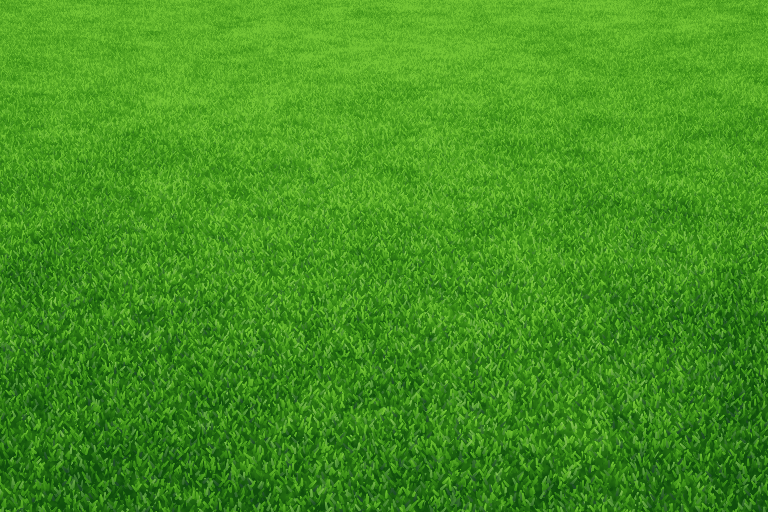
Give the GLSL for this texture, as a Shadertoy shader.

```glsl
// A mown lawn seen in perspective, pale and smooth far off, dark and grainy near.
// Layers of short upright blades are scattered in cells that shrink towards the
// horizon; level streaks and patches mottle it, and one tone ramp gives all greens.

#define HORIZON 1.36         // height of the vanishing line, in canvas heights
#define BLADE_DENSITY 76.0   // blade cells per unit
#define BLADE_LAYERS 5
#define BLADE_WIDTH 0.165    // half width at the root, in cells
#define BLADE_REACH 0.34     // half length, in cells
#define LEAN 1.1             // largest sideways lean
#define NEAR_TONE 0.27
#define FAR_TONE 0.93
#define GRAIN 1.25           // contrast of the blades
#define PATCHES 0.30         // contrast of the ground patches
#define STREAKS 0.42         // contrast of the level streaks
#define VIGNETTE 0.16

const vec3 SHADE_GREEN = vec3(0.10, 0.355, 0.055);
const vec3 LEAF_GREEN  = vec3(0.24, 0.56, 0.09);
const vec3 SUN_GREEN   = vec3(0.43, 0.74, 0.19);
const vec3 DRY_TINT    = vec3(0.06, 0.00, 0.11);

float hash(vec2 p) {
    return fract(sin(dot(p, vec2(127.1, 311.7))) * 43758.5453);
}

float noise(vec2 p) {
    vec2 i = floor(p), f = fract(p);
    f = f * f * (3.0 - 2.0 * f);
    return mix(mix(hash(i), hash(i + vec2(1, 0)), f.x),
               mix(hash(i + vec2(0, 1)), hash(i + vec2(1, 1)), f.x), f.y);
}

// Sum of octaves, centred on zero
float patchNoise(vec2 p) {
    float sum = 0.0, amplitude = 0.5;
    for (int i = 0; i < 4; i++) {
        sum += amplitude * (noise(p) - 0.5);
        p = p * 1.9 + 17.3;
        amplitude *= 0.72;
    }
    return sum;
}

// Lays one layer of blades over grass, which holds (tone, dryness);
// slant is the sideways skew of the cells, undone here so blades stand upright
vec2 addBlades(vec2 grass, vec2 p, float layer, float slant, float pixel) {
    p += layer * vec2(7.37, 3.61);
    vec2 cell = floor(p);
    for (int y = 1; y >= -1; y--)
    for (int x = -1; x <= 1; x++) {
        vec2 id = cell + vec2(x, y);
        vec2 seed = id + layer * 37.0;
        vec2 jitter = vec2(hash(seed), hash(seed + 11.3));
        vec2 axis = normalize(vec2(LEAN * (2.0 * hash(seed + 23.7) - 1.0), 1.0));
        vec2 rel = p - id - jitter;
        rel.x -= slant * rel.y;

        // Tapered stroke along the leaning axis
        float along = clamp(dot(rel, axis), -BLADE_REACH, BLADE_REACH);
        float rise = 0.5 + 0.5 * along / BLADE_REACH;
        float edge = length(rel - axis * along) - BLADE_WIDTH * (1.0 - 0.4 * rise);
        float cover = smoothstep(0.5 * pixel, -0.5 * pixel, edge);

        float tone = mix(-0.38, 0.38, hash(seed + 41.9)) + 0.2 * (rise - 0.5);
        float dryness = step(0.8, hash(seed + 59.1));
        grass = mix(grass, vec2(tone, dryness), cover);
    }
    return grass;
}

vec3 grassColor(float tone) {
    vec3 dark = mix(SHADE_GREEN, LEAF_GREEN, clamp(tone * 2.0, -0.25, 1.0));
    return mix(dark, SUN_GREEN, clamp(tone * 2.0 - 1.0, 0.0, 1.15));
}

void mainImage(out vec4 fragColor, in vec2 fragCoord) {
    vec2 p = fragCoord / iResolution.y;
    float x = p.x - 0.5 * iResolution.x / iResolution.y;

    // Perspective: flat ground, upright scale for blades, level rows for streaks
    float drop = HORIZON - p.y;
    vec2 ground = vec2(x, 1.0) / drop;
    vec2 upright = vec2(x / drop, -log(drop)) * BLADE_DENSITY;
    vec2 level = vec2(x * 1.3, -log(drop));
    float pixel = BLADE_DENSITY / (drop * iResolution.y);
    float near = smoothstep(0.3, 1.1, drop);

    // Blades over shaded roots
    vec2 grass = vec2(-0.38 + 0.2 * noise(level * vec2(90.0, 110.0)), 0.0);
    for (int i = 0; i < BLADE_LAYERS; i++) {
        grass = addBlades(grass, upright, float(i), x / drop, pixel);
    }

    // Light: brighter far off, darker in the corners, mottled by patches
    float tone = mix(NEAR_TONE, FAR_TONE, smoothstep(-0.2, 1.08, p.y));
    tone += VIGNETTE * (0.25 - x * x * 1.3);
    tone += PATCHES * patchNoise(ground * vec2(3.0, 6.0) + 40.0);
    tone += STREAKS * patchNoise(level * vec2(17.0, 36.0) + 70.0);
    tone += GRAIN * mix(0.55, 1.0, near) * grass.x;

    vec3 color = grassColor(tone) + DRY_TINT * grass.y * near;
    fragColor = vec4(clamp(color, 0.0, 1.0), 1.0);
}
```
